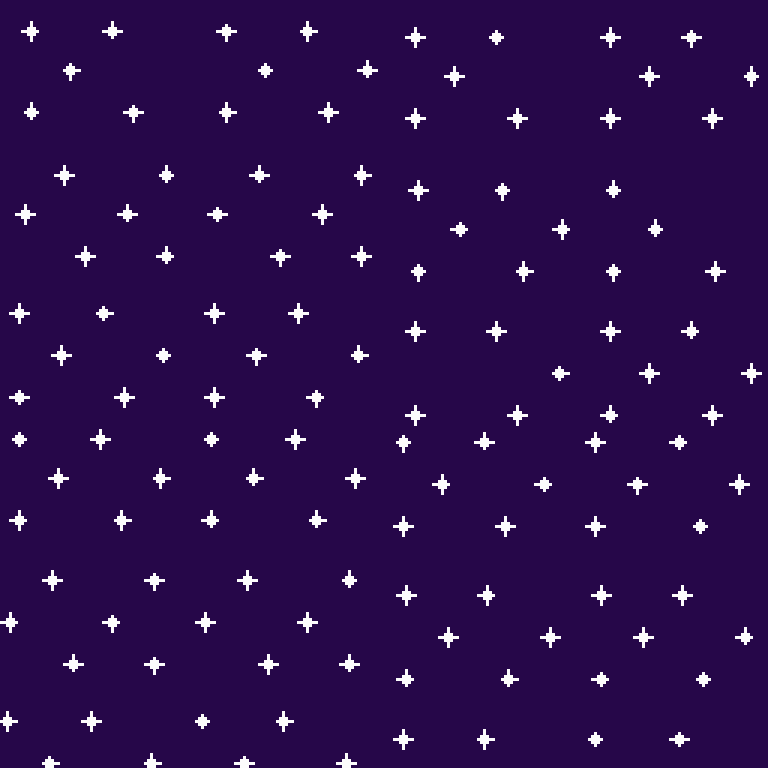
This pattern is drawn by a WebGL 1 fragment shader. Its source:

```glsl
precision highp float;

uniform vec2 u_resolution;

const vec3 NIGHT = vec3(0.148, 0.027, 0.286);
const vec3 STAR = vec3(0.99);
const float CELLS = 256.0;       // stair-step cells across the canvas
const float UNITS = 150.0;       // layout units across the canvas
const float ROW_STEP = 8.0;      // layout units between star rows
const float MOTIF_WIDTH = 38.0;  // horizontal repeat inside a block
const float BLOCK_WIDTH = 75.0;
const vec2 LAP_SHIFT = vec2(-2.5, 79.5);  // drift after three bands
const float LONG_ARM = 3.5;      // arm reach in cells
const float SHORT_ARM = 2.5;
const float MISSING = 0.065;     // share of absent stars
const float WEAR = 0.85;         // strength of arm shortening

float hash(vec2 p) {
  return fract(sin(dot(p, vec2(127.1, 311.7))) * 43758.55);
}

// Signed distance to the rectangle spanning lo to hi.
float rectangle(vec2 p, vec2 lo, vec2 hi) {
  vec2 d = max(lo - p, p - hi);
  return max(d.x, d.y);
}

// Horizontal places of the two stars in each kind of row.
vec2 rowPlaces(float kind) {
  if (kind < 0.5) return vec2(0.0, 16.0);
  if (kind < 1.5) return vec2(8.0, 28.0);
  if (kind < 2.5) return vec2(0.0, 20.0);
  return vec2(12.0, 28.0);
}

// Upper-left anchor of a block, with y running down.
vec2 blockOrigin(float column, float band) {
  float phase = mod(band, 3.0);
  vec2 left = phase < 0.5 ? vec2(6.05, 6.05)
            : phase < 1.5 ? vec2(4.75, 34.0) : vec2(4.1, 61.5);
  vec2 right = phase < 0.5 ? vec2(6.05, 7.05)
             : phase < 1.5 ? vec2(7.0, 37.0) : vec2(6.05, 65.0);
  vec2 origin = column < 0.5 ? left : right + vec2(BLOCK_WIDTH, 0.0);
  return origin + floor(band / 3.0) * LAP_SHIFT;
}

float armReach(vec2 seed, float side, float wear) {
  return hash(seed + side * 17.3) < wear ? SHORT_ARM : LONG_ARM;
}

// Stepped four-armed star; each arm wears on its own.
float starDistance(vec2 p, vec2 seed) {
  float age = hash(seed + 5.7);
  float wear = WEAR * age * age;
  vec2 lo = -vec2(armReach(seed, 1.0, wear), armReach(seed, 2.0, wear));
  vec2 hi = vec2(armReach(seed, 3.0, wear), armReach(seed, 4.0, wear));
  float body = rectangle(p, vec2(-1.5), vec2(1.5));
  float across = rectangle(p, vec2(lo.x, -0.5), vec2(hi.x, 0.5));
  float upright = rectangle(p, vec2(-0.5, lo.y), vec2(0.5, hi.y));
  return min(body, min(across, upright));
}

void main() {
  vec2 uv = gl_FragCoord.xy / u_resolution;
  vec2 p = vec2(uv.x, 1.0 - uv.y) * CELLS;
  float pixel = CELLS / min(u_resolution.x, u_resolution.y);
  float nearest = 100.0;

  for (int b = 0; b < 6; b++) {
    for (int c = 0; c < 2; c++) {
      float band = float(b);
      float column = float(c);
      vec2 origin = blockOrigin(column, band);
      // Every third band on the left starts one row later in the motif.
      float firstKind = (c == 0 && mod(band, 3.0) == 1.0) ? 1.0 : 0.0;

      for (int r = 0; r < 3; r++) {
        float row = float(r);
        vec2 places = rowPlaces(row + firstKind);
        for (int s = 0; s < 4; s++) {
          float slot = float(s);
          float x = mod(slot, 2.0) < 0.5 ? places.x : places.y;
          x += floor(slot / 2.0) * MOTIF_WIDTH;
          vec2 place = origin + vec2(x, row * ROW_STEP);
          vec2 center = floor(place * CELLS / UNITS) + 0.5;
          vec2 offset = p - center;
          if (max(abs(offset.x), abs(offset.y)) < 6.0) {
            vec2 seed = vec2(column * 4.0 + slot, band * 3.0 + row);
            if (hash(seed + 0.37) > MISSING) {
              nearest = min(nearest, starDistance(offset, seed));
            }
          }
        }
      }
    }
  }

  float ink = clamp(0.5 - nearest / pixel, 0.0, 1.0);
  gl_FragColor = vec4(mix(NIGHT, STAR, ink), 1.0);
}
```
